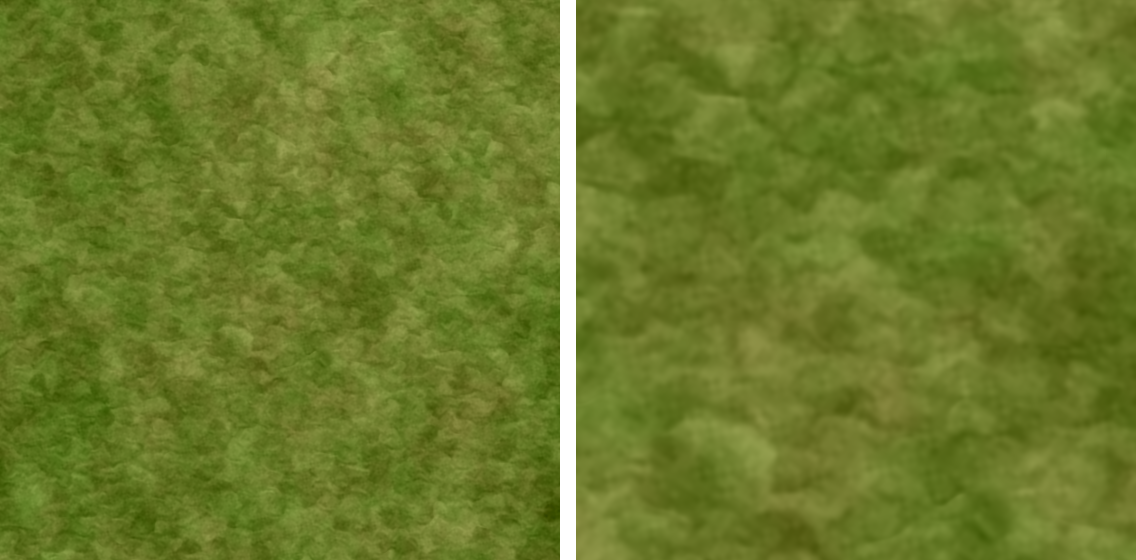
Left, the full canvas; right, a detail of the centre.
This texture is drawn by a WebGL 1 fragment shader. Its source:

```glsl
precision highp float;
// A mown lawn seen from above: soft mottled tufts crossed by faint pale diagonal streaks.

#define TUFTS 44.0        // tufts across the canvas
#define BLADES 105.0      // fine blade detail across the canvas
#define GRAIN 230.0       // finest speckle across the canvas
#define STREAKS 7.0       // pale streaks across the canvas
#define STREAK_LEAN 0.6   // sideways drift of a streak per unit height
#define STREAK_GAIN 0.42
#define CONTRAST 1.36
#define HUE_SPREAD 1.0

uniform vec2 u_resolution;

const vec3 GRASS = vec3(0.408, 0.474, 0.155);
const vec3 LIGHT_STEP = vec3(0.055, 0.051, 0.050);
const vec3 STRAW_STEP = vec3(0.030, -0.010, 0.014);

float hash(vec2 p) {
  vec3 q = fract(vec3(p.xyx) * 0.1031);
  q += dot(q, q.yzx + 33.33);
  return fract((q.x + q.y) * q.z);
}

// Smooth value noise from -1 to 1
float noise(vec2 p) {
  vec2 cell = floor(p);
  vec2 f = fract(p);
  f = f * f * (3.0 - 2.0 * f);
  float low = mix(hash(cell), hash(cell + vec2(1.0, 0.0)), f.x);
  float high = mix(hash(cell + vec2(0.0, 1.0)), hash(cell + vec2(1.0)), f.x);
  return 2.0 * mix(low, high, f.y) - 1.0;
}

mat2 rotation(float angle) {
  float c = cos(angle);
  float s = sin(angle);
  return mat2(c, s, -s, c);
}

// Scattered patches with soft borders, each lit from above
float tufts(vec2 p) {
  vec2 cell = floor(p);
  float total = 0.0;
  float weights = 0.0;
  for (int j = -1; j <= 1; j++) {
    for (int i = -1; i <= 1; i++) {
      vec2 id = cell + vec2(float(i), float(j));
      vec2 center = id + vec2(hash(id + 17.3), hash(id + 61.7));
      vec2 d = p - center;
      float weight = exp(-7.0 * dot(d, d));
      float shade = 2.0 * hash(id + 5.9) - 1.0;
      total += weight * (shade + 0.45 * d.y);
      weights += weight;
    }
  }
  return total / max(weights, 0.0001);
}

// Wavering parallel bands, broken up along their length
float streaks(vec2 p, float lean, float count) {
  float across = p.x + lean * p.y + 0.035 * noise(p * 6.0 + 3.0);
  float band = sin(6.28318 * count * across);
  return band * (0.7 + 0.6 * noise(p * 9.0 + 41.0));
}

void main() {
  vec2 uv = gl_FragCoord.xy / u_resolution;
  vec2 p = vec2(uv.x * u_resolution.x / u_resolution.y, uv.y) + 2.0;

  // Ragged outlines
  vec2 warp = vec2(noise(p * 60.0), noise(p * 60.0 + 80.0));
  vec2 ragged = p + 0.006 * warp;

  // Brightness from broad blotches down to speckle
  float light = 0.40 * noise(rotation(0.5) * p * 5.5);
  light += 0.55 * noise(rotation(-0.5) * ragged * vec2(17.0, 15.0));
  light += 0.80 * tufts(ragged * TUFTS * vec2(0.9, 1.15));
  light += 0.65 * noise(rotation(0.12) * ragged * BLADES * vec2(0.75, 1.4));
  light += 0.40 * noise(rotation(0.6) * p * GRAIN);

  // Down-right streaks everywhere, up-right ones toward the lower right
  float lowerRight = smoothstep(0.1, 0.9, uv.x) * smoothstep(0.9, 0.2, 1.0 - (1.0 - uv.y));
  light += STREAK_GAIN * (1.0 - 0.5 * lowerRight) * streaks(p, STREAK_LEAN, STREAKS);
  light += 0.6 * STREAK_GAIN * lowerRight * streaks(p, -0.4, STREAKS * 1.5);

  // Uneven lighting: dimmer at the left and along the lower right edge
  light += 0.35 * (smoothstep(0.0, 0.5, uv.x) - 0.75);
  light += 0.25 * (uv.y - 0.5);
  light -= 0.9 * smoothstep(0.88, 1.0, uv.x) * smoothstep(0.65, 0.1, uv.y);

  // Lush green against dry straw
  float straw = 0.6 * noise(p * 7.0 + 23.0) + 0.7 * noise(ragged * 21.0 + 57.0);
  straw += 0.4 * noise(ragged * 48.0 + 11.0);

  vec3 color = GRASS + LIGHT_STEP * CONTRAST * light;
  color += STRAW_STEP * HUE_SPREAD * straw;
  gl_FragColor = vec4(clamp(color, 0.0, 1.0), 1.0);
}
```
